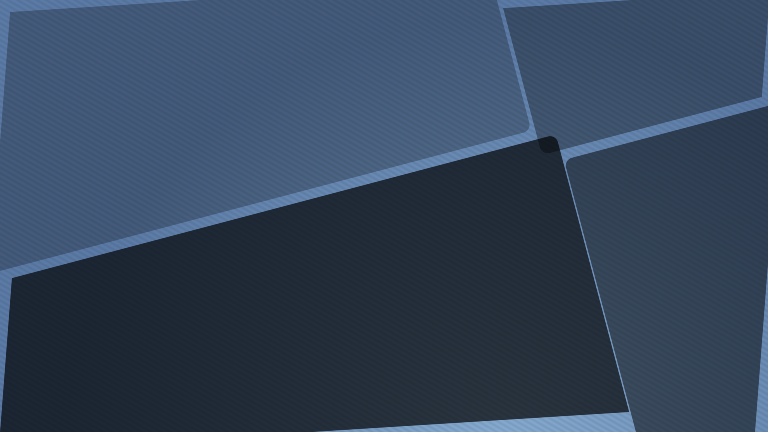
Reproduce this background procedurally as a Shadertoy shader.

```glsl
// Four tilted glass panels over a blue backdrop that glows from below.
// Each panel is a rounded tilted corner cut by two outer edges; it tints
// the light behind it, so overlapping panels darken one another.

// The canvas is 16 units wide and 9 units high.
const float CANVAS_HEIGHT = 9.0;

const vec3  BACKDROP_BLUE = vec3(0.345, 0.465, 0.63);
const vec3  GLOW_BLUE     = vec3(0.51, 0.65, 0.79);
const vec2  GLOW_CENTER   = vec2(10.4, -0.4);
const float GLOW_RADIUS   = 9.0;

const float INNER_TILT    = radians(14.8);  // edges that meet in the middle
const float TOP_TILT      = radians(3.6);   // outer top and bottom edges
const float SIDE_TILT     = radians(4.4);   // outer left and right edges
const float CORNER_RADIUS = 0.17;

const float HATCH_PERIOD   = 0.1;
const float HATCH_STRENGTH = 0.04;
const vec2  HATCH_NORMAL   = vec2(0.5, 0.866);

// Share of the backdrop light that each panel lets through.
const float TINT_TOP_LEFT     = 0.74;
const float TINT_TOP_RIGHT    = 0.64;
const float TINT_BOTTOM_LEFT  = 0.31;
const float TINT_BOTTOM_RIGHT = 0.48;

// Signed distance to a panel; side holds the signs from its outer corner
// towards its inner one.
float panelDistance(vec2 p, vec2 inner, vec2 outer, vec2 side) {
    // Rounded corner in the tilted frame
    float c = cos(INNER_TILT), s = sin(INNER_TILT);
    vec2 q = p - inner;
    q = side * vec2(c * q.x + s * q.y, c * q.y - s * q.x) + CORNER_RADIUS;
    float corner = length(max(q, 0.0)) + min(max(q.x, q.y), 0.0) - CORNER_RADIUS;

    // Outer edges, slightly skewed from the canvas axes
    vec2 o = p - outer;
    float sideEdge = -side.x * dot(o, vec2(cos(SIDE_TILT), -sin(SIDE_TILT)));
    float topEdge  = -side.y * dot(o, vec2(-sin(TOP_TILT), cos(TOP_TILT)));
    return max(corner, max(sideEdge, topEdge));
}

// Light passed by a panel, with an edge one pixel wide.
float panelLight(float dist, float tint, float pixel) {
    float coverage = 1.0 - smoothstep(-0.5 * pixel, 0.5 * pixel, dist);
    return mix(1.0, tint, coverage);
}

void mainImage(out vec4 fragColor, in vec2 fragCoord) {
    float pixel = CANVAS_HEIGHT / iResolution.y;
    vec2 p = fragCoord * pixel;

    // Backdrop glow
    float glow = clamp(1.0 - distance(p, GLOW_CENTER) / GLOW_RADIUS, 0.0, 1.0);
    vec3 color = mix(BACKDROP_BLUE, GLOW_BLUE, glow);

    // Fine diagonal hatching, faded out where it is too fine to resolve
    float hatch = sin(6.2832 * dot(p, HATCH_NORMAL) / HATCH_PERIOD);
    float visible = 1.0 - smoothstep(0.3, 0.6, pixel / HATCH_PERIOD);
    color *= 1.0 + HATCH_STRENGTH * visible * hatch;

    // Panels
    float topLeft     = panelDistance(p, vec2(11.07, 6.28), vec2(0.21, 8.75), vec2(1, -1));
    float topRight    = panelDistance(p, vec2(11.29, 5.77), vec2(16.04, 9.18), vec2(-1, -1));
    float bottomLeft  = panelDistance(p, vec2(11.58, 6.20), vec2(-0.03, -0.41), vec2(1, 1));
    float bottomRight = panelDistance(p, vec2(11.75, 5.67), vec2(15.30, -5.58), vec2(-1, 1));
    color *= panelLight(topLeft, TINT_TOP_LEFT, pixel);
    color *= panelLight(topRight, TINT_TOP_RIGHT, pixel);
    color *= panelLight(bottomLeft, TINT_BOTTOM_LEFT, pixel);
    color *= panelLight(bottomRight, TINT_BOTTOM_RIGHT, pixel);

    fragColor = vec4(color, 1.0);
}
```
